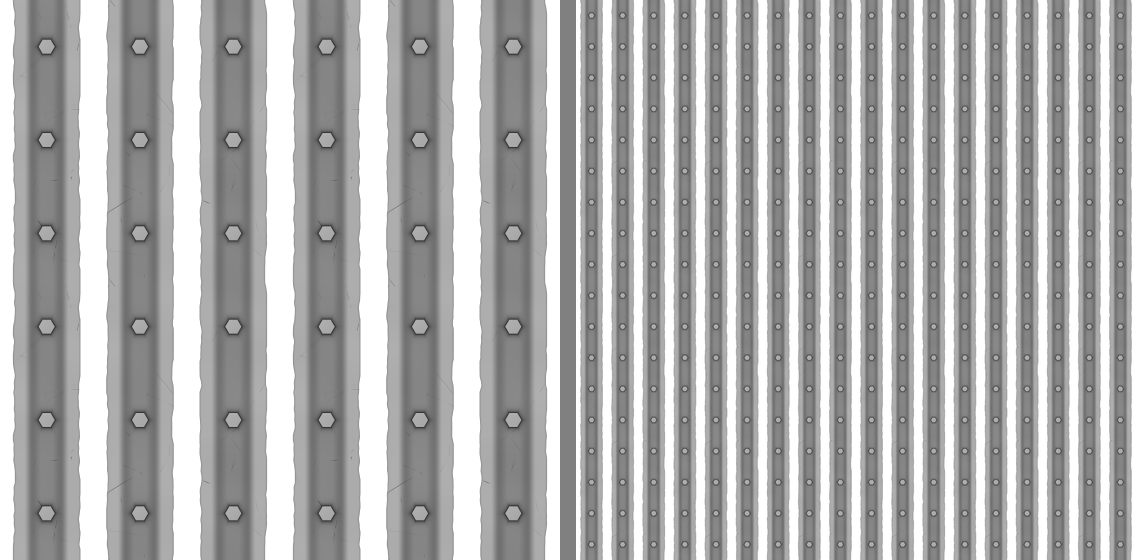
Left, the tile; right, the same tile 3 across and 3 down.
This pattern is drawn by a three.js fragment shader. Its source:

```glsl
// Six upright steel channels with worn edges, scratches and rows of hexagonal bolts, on white.
varying vec2 vUv;

// Lengths are in cells: one cell holds one bolt.
const float CELLS = 6.0;          // repeats across and up
const float WEAR_PERIOD = 3.0;    // cells before the wear repeats
const float BEAM_HALF = 0.358;
const float WEB_HALF = 0.152;     // recessed middle of the channel
const float FLANGE_START = 0.245; // end of the slope up to the flange
const float EDGE_WEAR = 0.034;
const float EDGE_LINE = 0.012;
const float BOLT_APOTHEM = 0.075;
const float BOLT_RIM = 0.009;
const float SHADOW_REACH = 0.022;
const float SCRATCH_HALF = 0.0028;
const int SCRATCHES = 52;

const float BACKGROUND = 1.0;
const float FLANGE = 0.675;
const float WEB = 0.525;
const float CREASE = 0.445;
const float BOLT = 0.67;
const float RIM = 0.2;
const float SCRATCH = 0.25;

vec2 hash2(vec2 p) {
  vec3 q = fract(p.xyx * vec3(0.1031, 0.1030, 0.0973));
  q += dot(q, q.yzx + 33.33);
  return fract((q.xx + q.yz) * q.zy);
}

float cornerSlope(vec2 corner, vec2 offset, vec2 period) {
  float angle = 6.28318 * hash2(mod(corner, period) + 7.0).x;
  return dot(vec2(cos(angle), sin(angle)), offset);
}

// Gradient noise that wraps after a whole period.
float gradientNoise(vec2 p, vec2 period) {
  vec2 i = floor(p);
  vec2 f = fract(p);
  vec2 u = f * f * f * (f * (f * 6.0 - 15.0) + 10.0);
  vec2 e = vec2(1.0, 0.0);
  float low = mix(cornerSlope(i, f, period),
                  cornerSlope(i + e.xy, f - e.xy, period), u.x);
  float high = mix(cornerSlope(i + e.yx, f - e.yx, period),
                   cornerSlope(i + e.xx, f - e.xx, period), u.x);
  return mix(low, high, u.y);
}

// Coverage of a shape from its signed distance.
float fill(float d, float pixel) {
  return clamp(0.5 - d / pixel, 0.0, 1.0);
}

float hexagon(vec2 p, float apothem) {
  p = abs(p);
  return max(p.y, dot(p, vec2(0.866025, 0.5))) - apothem;
}

// Distance past the worn side of a channel.
float beamEdge(float x, float y, float column) {
  float lane = (2.0 * column + step(0.0, x)) * 3.0 + 0.37;
  float lanes = 6.0 * WEAR_PERIOD;
  float chips = gradientNoise(vec2(y * 4.0, lane), vec2(4.0 * WEAR_PERIOD, lanes))
    + 0.4 * gradientNoise(vec2(y * 11.0, lane), vec2(11.0 * WEAR_PERIOD, lanes));
  return abs(x) - BEAM_HALF - EDGE_WEAR * clamp(chips, -0.5, 0.12);
}

// Thin, slightly bowed lines scattered on a wrapping square.
float scratches(vec2 p, float pixel) {
  float mark = 0.0;
  for (int i = 0; i < SCRATCHES; i++) {
    vec2 place = hash2(vec2(float(i), 3.0));
    vec2 form = hash2(vec2(float(i), 19.0));
    vec2 look = hash2(vec2(float(i), 41.0));
    vec2 d = p / WEAR_PERIOD - place;
    d = (d - floor(d + 0.5)) * WEAR_PERIOD;
    float angle = 3.14159 * form.x;
    vec2 dir = vec2(cos(angle), sin(angle));
    float along = dot(d, dir);
    float across = dot(d, vec2(-dir.y, dir.x)) + (look.x - 0.5) * 0.3 * along * along;
    float reach = mix(0.06, 0.36, form.y * form.y);
    float taper = 1.0 - smoothstep(0.6 * reach, reach, abs(along));
    float strength = mix(0.15, 0.8, look.y * look.y);
    mark = max(mark, strength * taper * fill(abs(across) - SCRATCH_HALF, pixel));
  }
  float gaps = gradientNoise(p * 14.0, vec2(14.0 * WEAR_PERIOD));
  return mark * smoothstep(-0.3, 0.15, gaps);
}

void main() {
  vec2 p = vUv * CELLS;
  float pixel = max(fwidth(p.x), 0.0001);
  vec2 cell = fract(p) - 0.5;
  float side = abs(cell.x);

  // Channel profile: dark creases between the web and the raised flanges
  float shade = mix(WEB, CREASE, smoothstep(0.05, WEB_HALF, side));
  shade = mix(shade, FLANGE, smoothstep(WEB_HALF, FLANGE_START, side));
  shade += 0.025 * gradientNoise(p * vec2(1.0, 2.0), WEAR_PERIOD * vec2(1.0, 2.0));

  // Worn edge and scratches
  float edge = beamEdge(cell.x, p.y, floor(p.x));
  shade *= 1.0 - 0.16 * smoothstep(-EDGE_LINE - pixel, 0.0, edge);
  shade = mix(shade, SCRATCH, scratches(p, pixel));

  // Bolt with its soft contact shadow and dark rim
  float bolt = hexagon(cell, BOLT_APOTHEM);
  shade *= 1.0 - 0.45 * exp(-max(bolt - BOLT_RIM, 0.0) / SHADOW_REACH);
  shade = mix(shade, RIM, fill(bolt - BOLT_RIM, pixel));
  shade = mix(shade, BOLT + 0.15 * (cell.y - cell.x), fill(bolt, pixel));

  gl_FragColor = vec4(vec3(mix(BACKGROUND, shade, fill(edge, pixel))), 1.0);
}
```
